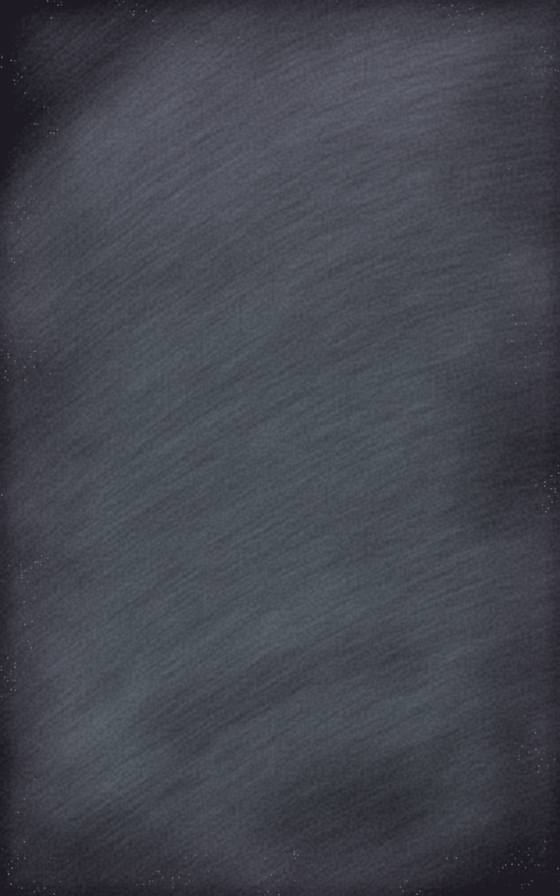
Write a Shadertoy shader that draws this texture.

```glsl
// A worn slate chalkboard: wiped chalk haze, curved eraser streaks and dusty dark edges.
// One tone value is built from gradient noise stretched along arcs, soft swipes and
// edge shading, then coloured by a ramp from charcoal to blue grey.

const vec3 CHARCOAL = vec3(0.098, 0.098, 0.118);
const vec3 CHALKY_SLATE = vec3(0.325, 0.348, 0.382);
const vec3 VIOLET_SHIFT = vec3(0.009, -0.005, 0.006);
const vec3 DUST = vec3(0.48, 0.48, 0.48);

vec2 hash2(vec2 p) {
    vec3 q = fract(p.xyx * vec3(0.1031, 0.1030, 0.0973));
    q += dot(q, q.yzx + 33.33);
    return fract((q.xx + q.yz) * q.zy);
}

float cornerSlope(vec2 cell, vec2 offset) {
    float angle = 6.2832 * hash2(cell).x;
    return dot(vec2(cos(angle), sin(angle)), offset);
}

// Gradient noise, roughly -0.7 to 0.7
float gradientNoise(vec2 p) {
    vec2 i = floor(p), f = fract(p);
    vec2 u = f * f * f * (f * (f * 6.0 - 15.0) + 10.0);
    vec2 e = vec2(1.0, 0.0);
    float low = mix(cornerSlope(i, f), cornerSlope(i + e, f - e), u.x);
    float high = mix(cornerSlope(i + e.yx, f - e.yx), cornerSlope(i + 1.0, f - 1.0), u.x);
    return mix(low, high, u.y);
}

float fbm(vec2 p) {
    float sum = 0.0, weight = 0.6;
    for (int i = 0; i < 4; i++) {
        sum += weight * gradientNoise(p);
        p = p * 2.03 + 17.3;
        weight *= 0.5;
    }
    return sum;
}

// Soft capsule between two points, 1 along its middle
float swipe(vec2 p, vec2 a, vec2 b, float radius) {
    vec2 ab = b - a;
    float t = clamp(dot(p - a, ab) / dot(ab, ab), 0.0, 1.0);
    return 1.0 - smoothstep(0.15 * radius, radius, length(p - a - ab * t));
}

// Position along and across the arcs of the wiping hand
vec2 arcCoords(vec2 p, float height) {
    float lift = p.y / height;
    float rise = mix(0.70, 0.95, lift) * p.x - mix(0.12, 0.45, lift) * p.x * p.x;
    return vec2(p.x, p.y - rise);
}

float streaks(vec2 arc) {
    return 0.15 * gradientNoise(arc * vec2(1.3, 5.5) + 3.7)
         + 0.09 * gradientNoise(arc * vec2(3.0, 27.0) + 11.0)
         + 0.11 * gradientNoise(arc * vec2(9.0, 75.0) + 29.0)
         + 0.17 * gradientNoise(arc * vec2(18.0, 135.0) + 53.0);
}

// Sparse round chalk specks of varied brightness, one possible per cell
float specks(vec2 p, float density) {
    vec2 cell = floor(p);
    vec2 centre = 0.3 + 0.4 * hash2(cell + 5.0);
    vec2 chance = hash2(cell + 71.0);
    float chosen = step(1.0 - density, chance.x) * chance.y;
    return chosen * (1.0 - smoothstep(0.1, 0.5, length(fract(p) - centre)));
}

float edgeShade(vec2 p, float height, float ragged) {
    float left = smoothstep(-0.05, 0.19, p.x + ragged);
    float right = smoothstep(-0.06, 0.25, 1.0 - p.x + ragged);
    float bottom = smoothstep(-0.08, 0.33, p.y + ragged);
    float top = smoothstep(-0.05, 0.11, height - p.y + 0.5 * ragged);
    return mix(0.46, 1.0, left) * mix(0.56, 1.0, right)
         * mix(0.54, 1.0, bottom) * mix(0.58, 1.0, top);
}

void mainImage(out vec4 fragColor, in vec2 fragCoord) {
    // Board coordinates: 1 wide, 1.6 high
    vec2 q = fragCoord / iResolution.xy * vec2(1.0, 1.6);
    vec2 arc = arcCoords(q, 1.6);
    float cloud = fbm(q * 3.2 + 8.0);

    // Chalk haze, streaks and shaded border
    float tone = 0.86 + 0.13 * cloud + streaks(arc);
    tone *= edgeShade(q, 1.6, 0.20 * cloud);

    // Wiped swipes: one pale above, three dark below
    vec2 warped = q + 0.05 * vec2(cloud, gradientNoise(arc * vec2(3.0, 22.0)));
    tone += 0.08 * swipe(warped, vec2(0.18, 1.30), vec2(0.72, 1.47), 0.16);
    tone -= 0.20 * swipe(warped, vec2(0.32, 0.31), vec2(0.70, 0.44), 0.10);
    tone -= 0.18 * swipe(warped, vec2(0.55, 0.13), vec2(0.90, 0.27), 0.12);
    tone -= 0.15 * swipe(warped, vec2(0.70, 0.62), vec2(0.92, 0.78), 0.15);

    // Unwiped corners and a broken chalk line
    float ragged = 0.06 * cloud;
    float topLeft = smoothstep(-0.05, 0.12, arc.y - 1.24 + ragged);
    tone -= 0.46 * topLeft * (1.0 - smoothstep(0.10, 0.60, q.x + ragged));
    tone -= 0.32 * smoothstep(-0.10, 0.12, 0.9 * q.x - 0.66 - q.y + ragged);
    float diagonal = 0.31 - 0.6 * q.x - q.y + 0.2 * ragged;
    tone -= 0.12 * smoothstep(-0.02, 0.07, diagonal);
    float chalkLine = 1.0 - smoothstep(0.001, 0.006, abs(diagonal));
    chalkLine *= smoothstep(-0.1, 0.4, gradientNoise(q * 45.0));
    tone += 0.12 * chalkLine * (1.0 - smoothstep(0.35, 0.5, q.x));

    // Dark rim and fine surface grain
    float rim = min(min(q.x, 1.0 - q.x), min(q.y, 1.6 - q.y));
    tone -= 0.16 * (1.0 - smoothstep(0.0, 0.035, rim + 0.1 * ragged));
    tone += 0.20 * gradientNoise(q * 157.0) + 0.06 * gradientNoise(q * 83.0 + 40.0);
    vec3 color = mix(CHARCOAL, CHALKY_SLATE, clamp(tone, 0.04, 1.2));

    // Violet tint above and at the sides, faint colour grain, dust near the rim
    float violet = max(smoothstep(0.9, 1.5, q.y), 1.0 - smoothstep(0.0, 0.2, rim));
    color += VIOLET_SHIFT * violet;
    color += 0.016 * gradientNoise(q * 120.0 + 90.0) * vec3(1.0, -0.3, -0.7);
    float dustiness = 0.2 * (1.0 - smoothstep(0.01, 0.12, rim));
    dustiness *= smoothstep(0.0, 0.4, gradientNoise(q * 9.0));
    color = mix(color, DUST, 0.7 * specks(q * 170.0, dustiness));
    fragColor = vec4(color, 1.0);
}
```
